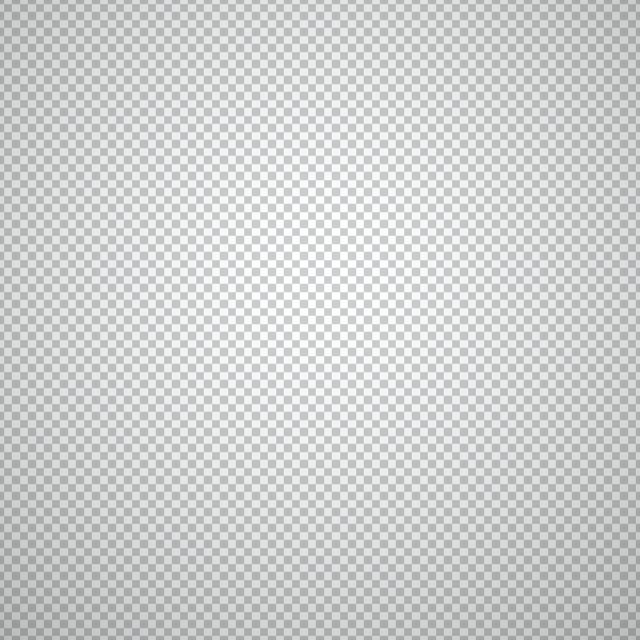
Give the GLSL for this pattern, as a Shadertoy shader.

```glsl
// A fine grey and white checkerboard under a soft oval of light.
// Two crossed stripe waves with uneven duty make alternating large and small
// grey squares; a radial falloff then darkens the board towards its corners.

const float REPEATS = 40.0;                    // pattern periods across and down
const float WIDE_SHARE = 0.53;                 // large square's share of a period
const float EDGE_SOFTNESS = 0.035;             // least edge half-width, in periods
const vec3 LIGHT_COLOR = vec3(0.997, 1.0, 1.0);
const vec3 GREY_COLOR = vec3(0.800, 0.808, 0.815);
const vec2 GLOW_CENTER = vec2(0.5, 0.58);
const float FALLOFF_AMOUNT = 0.40;
const float FALLOFF_POWER = 1.53;

// Coverage of the wide stripes, which are centred on whole numbers
vec2 wideStripes(vec2 p, vec2 halfEdge) {
    vec2 fromCenter = abs(fract(p + 0.5) - 0.5);
    return smoothstep(-halfEdge, halfEdge, 0.5 * WIDE_SHARE - fromCenter);
}

// 1 on grey squares: wide meets wide, or narrow meets narrow
float checker(vec2 p, vec2 halfEdge) {
    vec2 wide = wideStripes(p, halfEdge);
    return mix(1.0 - wide.x, wide.x, wide.y);
}

float glow(vec2 uv) {
    return 1.0 - FALLOFF_AMOUNT * pow(distance(uv, GLOW_CENTER), FALLOFF_POWER);
}

void mainImage(out vec4 fragColor, in vec2 fragCoord) {
    vec2 uv = fragCoord / iResolution.xy;

    // Edges never get sharper than about one pixel
    vec2 halfEdge = max(vec2(EDGE_SOFTNESS), 0.6 * REPEATS / iResolution.xy);
    float grey = checker(uv * REPEATS, halfEdge);

    vec3 color = mix(LIGHT_COLOR, GREY_COLOR, grey) * glow(uv);
    fragColor = vec4(color, 1.0);
}
```
